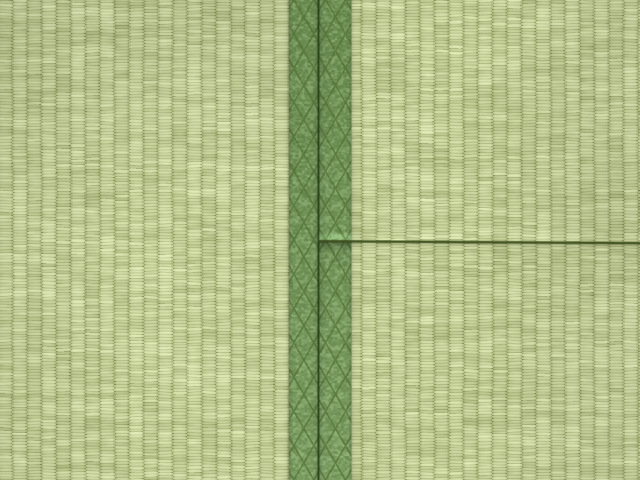
This texture is drawn by a WebGL 2 fragment shader. Its source:

```glsl
#version 300 es
precision highp float;
// Woven rush mats meeting at a pair of green cloth borders and a cross seam.
uniform vec2 u_resolution;
out vec4 fragColor;

float hash(vec2 p) {
    vec3 q = fract(vec3(p.xyx) * vec3(0.1031, 0.1030, 0.0973));
    q += dot(q, q.yzx + 33.33);
    return fract((q.x + q.y) * q.z);
}

float noise(vec2 p) {
    vec2 i = floor(p), f = fract(p);
    f = f * f * (3.0 - 2.0 * f);
    return mix(mix(hash(i), hash(i + vec2(1, 0)), f.x),
               mix(hash(i + vec2(0, 1)), hash(i + vec2(1, 1)), f.x), f.y);
}

float fbm(vec2 p) {
    float sum = 0.0, gain = 0.5;
    for (int i = 0; i < 4; i++) {
        sum += gain * noise(p);
        p = p * 2.03 + 7.1;
        gain *= 0.5;
    }
    return sum;
}

// Soft line of half width w around distance d
float line(float d, float w, float px) {
    return 1.0 - smoothstep(w - px, w + px, abs(d));
}

// Rush ribs held in columns by vertical warp threads
vec3 rushMat(vec2 p, float side) {
    float wobble = 0.0022 * (noise(vec2(p.x * 9.0, p.y * 13.0) + side) - 0.5);
    float u = (p.x + wobble - 0.602) / 0.0303;
    float column = floor(u), across = fract(u);
    float edge = min(across, 1.0 - across);
    float parity = mod(column, 2.0);

    // Each rib bends slightly and alternates by half a step between columns
    float bend = 0.0035 * (noise(vec2(p.x * 24.0, p.y * 55.0)) - 0.5);
    float v = (p.y + bend) / 0.0064 + 0.5 * parity;
    float rib = floor(v), along = fract(v);
    float tint = hash(vec2(column + 70.0, rib + side * 300.0));
    float strand = hash(vec2(floor(u * 0.25) + 50.0, rib + 19.0));
    float roundness = sin(3.14159 * along);

    float tone = 0.40 + 0.34 * roundness + 0.24 * (tint - 0.5) + 0.22 * (strand - 0.5);
    tone += 0.07 * (parity - 0.5) + 0.32 * (fbm(p * vec2(38.0, 130.0)) - 0.47);
    tone += 0.10 * sin(3.14159 * across);

    // Pinched gaps beside the warp threads
    float pinch = 1.0 - smoothstep(0.03, 0.17, edge);
    float gap = 1.0 - smoothstep(0.1, 0.65, roundness);
    tone -= pinch * (0.17 + 0.32 * gap * (0.4 + tint));
    tone += 0.22 * (fbm(p * vec2(3.0, 4.0) + side) - 0.47);

    vec3 shade = vec3(0.54, 0.59, 0.36), light = vec3(0.84, 0.88, 0.68);
    return mix(shade, light, clamp(tone, -0.25, 1.1));
}

// Cloth border with a diamond lattice and a stippled weave
vec3 borderCloth(vec2 p, float centre, float px) {
    vec2 q = vec2((p.x - centre) / 0.0416, p.y / 0.0715);
    float a = abs(fract(q.x + q.y) - 0.5), b = abs(fract(q.x - q.y) - 0.5);
    float lattice = max(line(a, 0.045, px * 22.0), line(b, 0.045, px * 22.0));
    float stipple = noise(p * vec2(240.0, 290.0));
    float fleck = smoothstep(0.4, 0.8, noise(p * vec2(160.0, 210.0) + 31.0));
    vec3 cloth = mix(vec3(0.42, 0.55, 0.32), vec3(0.49, 0.62, 0.39), 1.0 - 0.8 * p.y);
    cloth += 0.09 * (stipple - 0.5) + 0.07 * (fleck - 0.35);
    return mix(cloth, vec3(0.31, 0.43, 0.20), 0.72 * lattice);
}

void main() {
    float px = 1.0 / u_resolution.y;
    vec2 p = gl_FragCoord.xy * px;
    float right = step(0.664, p.x);
    float seamY = 0.4985 - 0.006 * (p.x - 0.664);
    float fromSeam = p.y - seamY;
    float lower = right * step(fromSeam, 0.0);

    // Mats, with broad daylight falloff
    vec3 color = rushMat(p, right + lower * 2.0);
    color *= 1.02 - 0.05 * smoothstep(0.5, 1.0, p.y) * (1.0 - right);
    color *= 1.0 - 0.05 * smoothstep(0.95, 1.34, p.x);
    color *= 0.97 + 0.03 * smoothstep(0.0, 0.3, p.x);

    // Borders, shaded where they touch the mats
    float outside = max(0.602 - p.x, p.x - 0.732);
    color *= 1.0 - 0.16 * exp(-max(outside, 0.0) / 0.004);
    vec3 cloth = borderCloth(p, mix(0.633, 0.699, right), px);
    cloth *= 1.0 - 0.17 * exp(-max(-outside, 0.0) / 0.003);
    float border = 1.0 - smoothstep(-px, px, outside);
    color = mix(color, cloth, border);

    // Groove between the two borders
    float groove = p.x - 0.6635;
    color *= 1.0 - 0.22 * exp(-abs(groove) / 0.005);
    color = mix(color, vec3(0.14, 0.25, 0.09), 0.88 * line(groove, 0.0018, px));

    // Cross seam: raised lip above, dark slit and soft shadow below
    float reach = smoothstep(0.664 - px, 0.664 + px, p.x);
    float lip = smoothstep(0.0, 0.004, fromSeam) * (1.0 - smoothstep(0.008, 0.02, fromSeam));
    color += reach * lip * mix(vec3(0.03), vec3(0.09, 0.12, 0.10), border);
    float shadow = step(fromSeam, 0.0) * exp(min(fromSeam, 0.0) / mix(0.005, 0.010, border));
    color *= 1.0 - reach * shadow * mix(0.30, 0.48, border);
    float slit = line(fromSeam + 0.001, 0.0026, px);
    color = mix(color, vec3(0.24, 0.31, 0.11), 0.88 * reach * slit);

    fragColor = vec4(clamp(color, 0.0, 1.0), 1.0);
}
```
